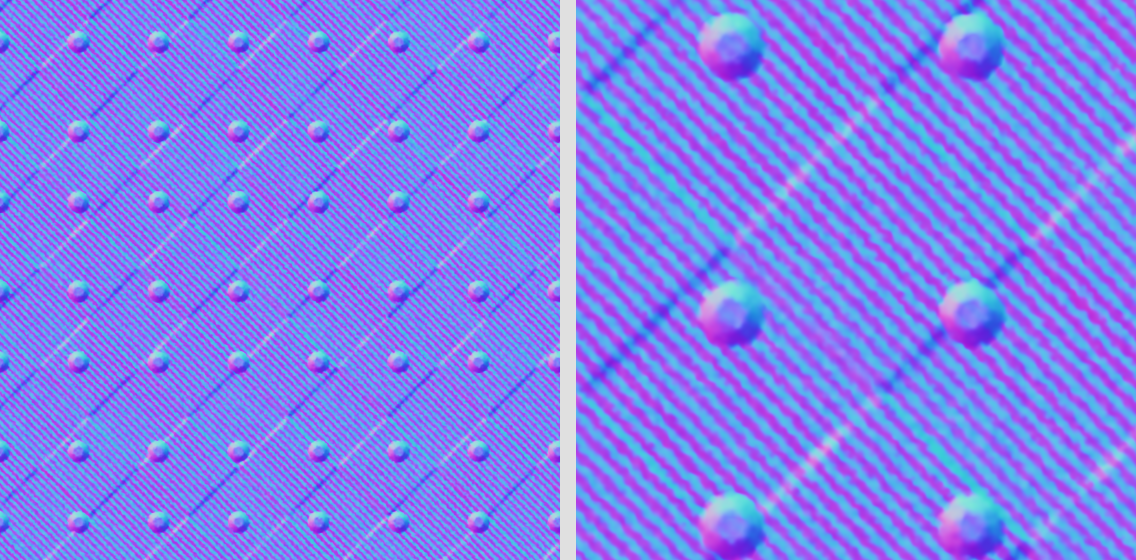
Left: the whole. Right: its middle third, enlarged.
Give the GLSL for this texture map, as a WebGL 1 fragment shader.

```glsl
precision highp float;

uniform vec2 u_resolution;

const float PI = 3.14159265;

float hash(vec2 p) {
  vec3 q = fract(vec3(p.xyx) * 0.1031);
  q += dot(q, q.yzx + 33.33);
  return fract((q.x + q.y) * q.z);
}

// Smooth value noise, from -1 to 1
float noise(vec2 p) {
  vec2 cell = floor(p);
  vec2 f = fract(p);
  f = f * f * (3.0 - 2.0 * f);
  float low = mix(hash(cell), hash(cell + vec2(1.0, 0.0)), f.x);
  float high = mix(hash(cell + vec2(0.0, 1.0)), hash(cell + 1.0), f.x);
  return 2.0 * mix(low, high, f.y) - 1.0;
}

vec2 noisePair(vec2 p) {
  return vec2(noise(p), noise(p + 71.0));
}

// Softened square wave: positive in even cells, negative in odd ones
float squareWave(float t) {
  return clamp(sin(PI * t) * 7.0, -1.0, 1.0);
}

// Slope pulse of the square wave at each whole number
float edgePulse(float t, float width) {
  float line = floor(t + 0.5);
  float d = (t - line) / width;
  return (1.0 - 2.0 * mod(line, 2.0)) * exp(-d * d);
}

// Slope of fine diagonal ribs with streaked amplitude
vec2 ribSlope(vec2 pos, float count, vec2 amplitude) {
  float phase = (pos.x - pos.y) * count;
  float along = pos.x + pos.y;
  float streak = noise(vec2(phase * 0.45, along * 7.0));
  float wave = cos(2.0 * PI * phase);
  return amplitude * (wave * (1.0 + 0.2 * streak) + 0.2 * streak);
}

// Slope at the seams of a checkerboard of raised and sunken diamonds
vec2 seamSlope(vec2 pos, float spacing, float width, float strength) {
  float p = (pos.x + pos.y - 0.017) / spacing;
  float q = (pos.x - pos.y + 0.0534) / spacing;
  float rising = edgePulse(p, width) * squareWave(q);
  float falling = edgePulse(q, width) * squareWave(p);
  float wear = 0.8 + 0.6 * noise(pos * 60.0);
  return -strength * wear * (vec2(rising) + falling * vec2(1.0, -1.0));
}

// Offset from the nearest stud; odd rows sit lower than even ones
vec2 studOffset(vec2 pos, float count) {
  float column = floor((pos.x + 0.0025) * count + 0.5);
  float row = floor(pos.y * count);
  float shift = 0.004 + 0.0165 * mod(row, 2.0);
  return pos - vec2(column / count - 0.0025, (row + 0.5) / count + shift);
}

// Slope of a flat-topped dome
vec2 studSlope(vec2 offset, float radius, vec2 steepness) {
  float d = length(offset) / radius;
  float bevel = smoothstep(0.3, 0.68, d) * (1.0 - smoothstep(0.85, 1.15, d));
  return -steepness * bevel * offset / max(length(offset), 0.0001);
}

void main() {
  vec2 pos = gl_FragCoord.xy / u_resolution;
  pos.y = 1.0 - pos.y;

  // Rough up all contours slightly
  vec2 grain = noisePair(pos * 256.0);
  vec2 rough = pos + 0.0011 * grain;

  // Ribbed ground with seams
  vec2 slope = ribSlope(rough, 67.0, vec2(0.41, -0.54));
  slope += seamSlope(rough, 0.1775, 0.03, 0.4);

  // Studs cover the ribs
  float radius = 0.0192;
  vec2 offset = studOffset(rough, 7.0);
  float cover = 1.0 - smoothstep(0.8, 1.1, length(offset) / radius);
  slope = mix(slope, slope * 0.15, cover);
  slope += studSlope(offset, radius, vec2(0.95, 1.2));

  // Fine grain
  slope += 0.12 * noisePair(pos * 230.0 + 19.0);

  // Encode the slope as a normal, with a softened blue channel
  vec3 normal = normalize(vec3(slope, 1.0));
  vec3 color = vec3(0.5 + 0.5 * normal.xy, 0.67 + 0.3 * normal.z);
  gl_FragColor = vec4(color, 1.0);
}
```
